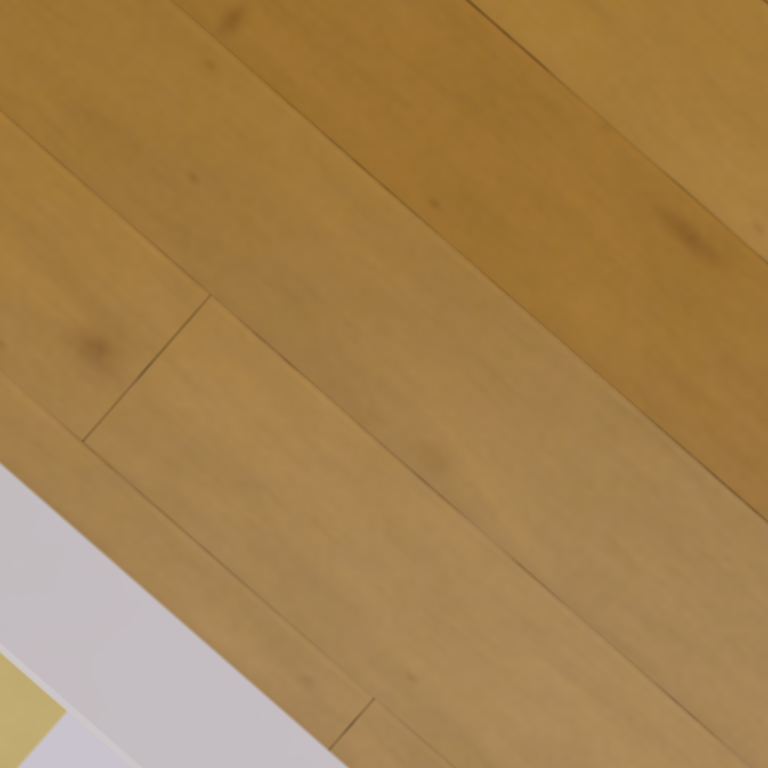
Reproduce this texture procedurally as a three.js fragment shader.

```glsl
#define BOARD_WIDTH 0.2545
#define BOARD_LENGTH 2.2
#define FIRST_SEAM 0.1355
#define FIRST_JOINT 0.307
#define JOINT_STEP 0.506
#define SEAM_HALF 0.0003
#define SOFT 0.0034
#define WALL_EDGE 0.299
#define TRIM_EDGE 0.118
#define GRAIN 0.065
#define PALE_WOOD vec3(0.650, 0.518, 0.340)
#define WARM_WOOD vec3(0.610, 0.452, 0.208)

varying vec2 vUv;

float hash(vec2 p) {
  vec3 q = fract(vec3(p.xyx) * 0.1031);
  q += dot(q, q.yzx + 33.33);
  return fract((q.x + q.y) * q.z);
}

float noise(vec2 p) {
  vec2 i = floor(p);
  vec2 f = fract(p);
  f = f * f * (3.0 - 2.0 * f);
  return mix(mix(hash(i), hash(i + vec2(1.0, 0.0)), f.x),
             mix(hash(i + vec2(0.0, 1.0)), hash(i + vec2(1.0, 1.0)), f.x), f.y);
}

float fbm(vec2 p) {
  float sum = 0.0;
  float amp = 0.5;
  for (int k = 0; k < 4; k++) {
    sum += amp * noise(p);
    p = p * 2.03 + 17.3;
    amp *= 0.5;
  }
  return sum / 0.9375;
}

// Axes: x runs along the boards, y across them
vec2 toFloor(vec2 p) {
  return vec2(0.7526 * p.x - 0.6585 * p.y, 0.6585 * p.x + 0.7526 * p.y);
}

float blob(vec2 q, vec2 center, vec2 radius) {
  vec2 d = (q - toFloor(center)) / radius;
  return exp(-dot(d, d));
}

float line(float dist, float halfWidth) {
  return 1.0 - smoothstep(halfWidth, halfWidth + SOFT, abs(dist));
}

// Small dark flecks scattered one per cell
float flecks(vec2 q) {
  vec2 grid = q * vec2(4.0, 6.0);
  float sum = 0.0;
  for (int j = -1; j <= 1; j++) {
    for (int i = -1; i <= 1; i++) {
      vec2 cell = floor(grid) + vec2(float(i), float(j));
      vec2 spot = cell + vec2(hash(cell + 41.0), hash(cell + 73.0));
      vec2 d = (grid - spot) / vec2(0.036, 0.035);
      sum += step(0.78, hash(cell + 97.0)) * exp(-dot(d, d));
    }
  }
  return sum;
}

vec3 wood(vec2 p, vec2 q) {
  // Board layout with staggered end joints
  float across = (q.y - FIRST_SEAM) / BOARD_WIDTH;
  float row = floor(across);
  float along = (q.x - FIRST_JOINT + JOINT_STEP * row) / BOARD_LENGTH;
  vec2 board = vec2(row, floor(along)) + 20.0;

  // Tone of each board, fading paler toward the bottom
  float deep = 1.0 - step(0.5, abs(row - 3.0));
  float warmth = smoothstep(0.05, 1.0, p.y + 0.22 * deep - 0.06 * p.x);
  vec3 color = mix(PALE_WOOD, WARM_WOOD, warmth);
  color *= mix(vec3(1.0), vec3(0.995, 0.970, 0.930), deep);
  float tone = 1.0 + 0.012 * cos(2.0944 * (row - 1.0));
  tone += 0.035 * step(3.5, row);

  // Stretched grain, broad clouds and fine pores
  vec2 g = q + 9.0 + board * 3.7;
  g.y += 0.035 * noise(g * vec2(4.0, 9.0));
  tone += GRAIN * (fbm(g * vec2(7.0, 30.0)) - 0.5);
  tone += 0.075 * (fbm(g * vec2(3.0, 7.0)) - 0.5);
  tone -= 0.014 * smoothstep(0.60, 0.90, noise(g * vec2(11.0, 75.0))) - 0.003;
  tone += 0.014 * (noise(g * vec2(45.0, 130.0)) - 0.5);
  tone += 0.024 * (noise(p * 95.0) - 0.5);
  color *= tone;
  color.b += 0.016 * (noise(p * 40.0) - 0.5);

  // Knots and stains
  float swirl = 0.6 + 0.8 * fbm(q * 45.0);
  float stain = 0.09 * blob(q, vec2(0.126, 0.548), vec2(0.042, 0.036));
  stain += 0.11 * blob(q, vec2(0.126, 0.545), vec2(0.018, 0.014));
  stain += 0.13 * blob(q, vec2(0.900, 0.690), vec2(0.060, 0.014));
  stain += 0.13 * blob(q, vec2(0.303, 0.975), vec2(0.012, 0.024));
  stain += 0.06 * blob(q, vec2(0.565, 0.405), vec2(0.030, 0.022));
  stain += 0.08 * flecks(q);
  color *= 1.0 - stain * swirl * vec3(0.85, 1.1, 1.25);

  // Faint, worn seams that fade in and out, and end joints
  float seam = floor(across + 0.5);
  float seamDist = (across - seam) * BOARD_WIDTH;
  float wear = smoothstep(0.1, 0.9, noise(vec2(q.x * 11.0 + 30.0, seam * 5.0)));
  wear *= 0.6 + 0.8 * noise(vec2(q.x * 60.0 + 90.0, seam * 7.0));
  vec3 ink = (0.05 + 0.030 * seam) * (0.25 + wear) * vec3(0.9, 1.0, 0.9);
  color *= 1.0 - ink * line(seamDist, SEAM_HALF);
  color *= 1.0 + 0.015 * line(seamDist + 0.007, 0.001);
  color *= 1.0 - 0.03 * exp(-abs(seamDist) / 0.012) * step(0.0, seamDist);
  float jointDist = (along - floor(along + 0.5)) * BOARD_LENGTH;
  float jointWear = 0.6 + 0.7 * noise(vec2(q.y * 35.0, row));
  color *= 1.0 - 0.21 * jointWear * line(jointDist, SEAM_HALF);

  // Contact shadow at the wall
  return color * (1.0 - 0.06 * exp(-max(q.y - WALL_EDGE, 0.0) / 0.008));
}

vec3 wall(vec2 p, vec2 q) {
  vec3 color = mix(vec3(0.765, 0.737, 0.750), vec3(0.772, 0.745, 0.765), p.x * 2.0);
  color += 0.006 * (fbm(p * 14.0) - 0.5);

  // Lower panel with a yellow patch, under a bright trim
  float below = 1.0 - smoothstep(-SOFT, SOFT, q.y - TRIM_EDGE + 0.004);
  float patchMask = 1.0 - smoothstep(-SOFT, SOFT, q.x - 0.017);
  vec3 yellow = vec3(0.750, 0.670, 0.445) + 0.02 * (fbm(p * 30.0) - 0.5);
  vec3 panel = mix(vec3(0.785, 0.765, 0.800), yellow, patchMask);
  color = mix(color, panel, below);
  return mix(color, vec3(0.825, 0.800, 0.800), 0.65 * line(q.y - TRIM_EDGE, 0.003));
}

void main() {
  vec2 q = toFloor(vUv);
  float floorMask = smoothstep(-SOFT, SOFT, q.y - WALL_EDGE);
  gl_FragColor = vec4(mix(wall(vUv, q), wood(vUv, q), floorMask), 1.0);
}
```
